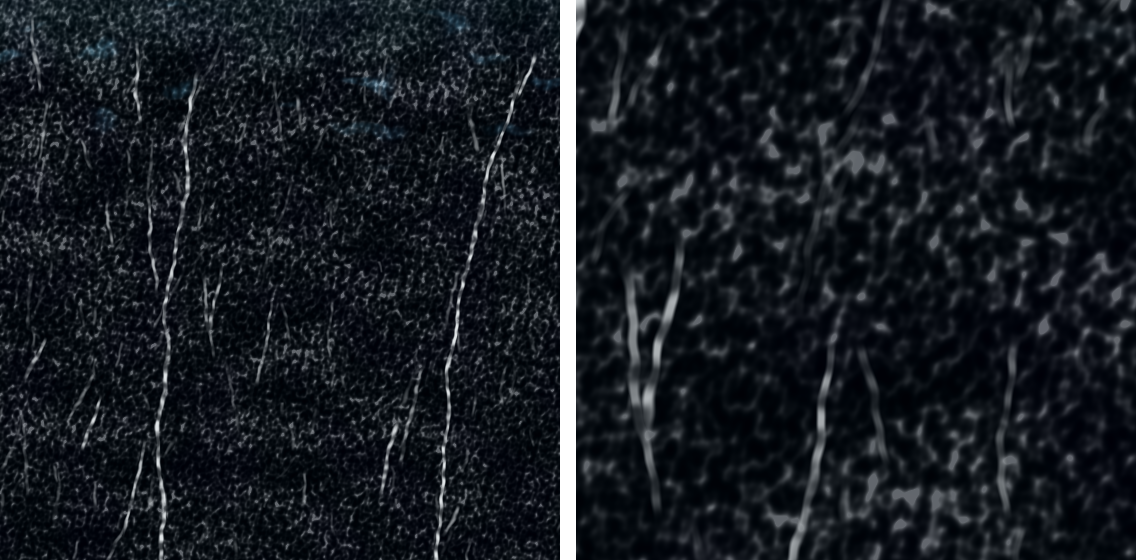
Left, the full canvas; right, a detail of the centre.
A WebGL 1 fragment shader for this texture:

```glsl
precision highp float;
// Black marble: log-scaled gradient noise gives a dark blue speckle, with a
// teal haze near the top. Thin, broken white veins run mostly upright: two
// long curves plus layers of short bent strokes scattered on jittered grids.

uniform vec2 u_resolution;

vec2 hash2(vec2 p) {
  vec3 q = fract(p.xyx * vec3(0.1031, 0.1030, 0.0973));
  q += dot(q, q.yzx + 33.33);
  return fract((q.xx + q.yz) * q.zy);
}

float cornerSlope(vec2 cell, vec2 offset) {
  float angle = 6.2832 * hash2(cell + 211.0).x;
  return dot(vec2(cos(angle), sin(angle)), offset);
}

float gradientNoise(vec2 p) {
  vec2 i = floor(p), f = fract(p), e = vec2(1.0, 0.0);
  vec2 w = f * f * f * (f * (f * 6.0 - 15.0) + 10.0);
  float low = mix(cornerSlope(i, f), cornerSlope(i + e, f - e), w.x);
  float high = mix(cornerSlope(i + e.yx, f - e.yx), cornerSlope(i + 1.0, f - 1.0), w.x);
  return mix(low, high, w.y);
}

// Soft-edged line profile for a signed distance across the vein.
float stroke(float across, float halfWidth) {
  float soft = 0.0012 + 0.5 / u_resolution.y;
  return 1.0 - smoothstep(halfWidth - soft, halfWidth + soft, abs(across));
}

// Short bent strokes, at most one per grid cell.
float shortVeins(vec2 p, vec2 cellSize, float seed, float density, float halfWidth) {
  vec2 home = floor(p / cellSize);
  float veins = 0.0;
  for (int j = -1; j <= 1; j++) {
    for (int i = -1; i <= 1; i++) {
      vec2 id = home + vec2(float(i), float(j));
      vec2 jitter = hash2(id + seed);
      vec2 shape = hash2(id + seed + 17.0);
      vec2 look = hash2(id + seed + 41.0);
      vec2 d = p - (id + jitter) * cellSize;
      float lean = mix(-0.28, 0.58, shape.x);
      vec2 dir = vec2(sin(lean), cos(lean));
      float along = dot(d, dir) / (cellSize.y * mix(0.18, 0.5, shape.y));
      float bend = (jitter.x - 0.5) * 0.05 * cellSize.y * along * along;
      float across = dot(d, vec2(dir.y, -dir.x)) - bend;
      float ends = 1.0 - smoothstep(0.65, 1.0, abs(along));
      float strength = step(look.x, density) * mix(0.35, 1.0, look.y);
      veins = max(veins, strength * ends * stroke(across, halfWidth));
    }
  }
  return veins;
}

// Two long veins that sweep to the right as they rise.
float longVeins(vec2 p) {
  float veins = 0.0;
  for (int i = 0; i < 2; i++) {
    float k = float(i);
    float path = 0.285 + 0.495 * k + (0.09 + 0.11 * k) * p.y * p.y;
    path += 0.02 * gradientNoise(vec2(p.y * 5.0, 3.7 + 9.0 * k));
    float ends = 1.0 - smoothstep(0.82, 0.89, p.y);
    veins = max(veins, ends * stroke(p.x - path, 0.0033));
  }
  return veins;
}

void main() {
  vec2 p = gl_FragCoord.xy / u_resolution;

  // Speckle: two fine octaves, slightly slanted, over a broad mottling.
  vec2 slanted = vec2(p.x - 0.25 * p.y, p.y + 0.15 * p.x);
  float coarse = gradientNoise(slanted * vec2(88.0, 72.0));
  float fine = gradientNoise(slanted * vec2(155.0, 130.0) + 31.0);
  float mottle = gradientNoise(p * vec2(8.0, 15.0) + 5.0);
  float grain = 4.7 * (0.72 * coarse + 0.54 * fine + 0.36 * mottle);
  float haze = smoothstep(0.82, 1.0, p.y + 0.06 * mottle);
  grain = mix(grain, 0.6 * grain + 0.75, haze) + 0.25 * (p.y - 0.5);
  float light = 0.056 * exp(0.9 * min(grain, 2.2));

  // Flat teal patches, mostly in the upper part.
  vec2 patchPoint = p + 0.02 * vec2(mottle, gradientNoise(p * 18.0));
  float patches = smoothstep(0.27, 0.5, gradientNoise(patchPoint * vec2(8.0, 24.0) + 71.0));
  patches *= smoothstep(0.55, 0.92, p.y) * (0.65 + coarse);

  // Veins: wobble the point, then break the strokes into bright beads.
  vec2 q = p;
  q.x += 0.012 * gradientNoise(p * 11.0 + 13.0) + 0.004 * gradientNoise(p * 48.0);
  float beads = smoothstep(-0.35, 0.35, gradientNoise(p * vec2(45.0, 62.0) + 53.0));
  float veins = longVeins(q);
  veins = max(veins, shortVeins(q, vec2(0.15, 0.23), 3.0, 0.6, 0.0028));
  veins = max(veins, 0.6 * shortVeins(q, vec2(0.10, 0.14), 83.0, 0.5, 0.0024));
  veins = max(veins, 0.4 * shortVeins(q, vec2(0.05, 0.06), 151.0, 0.5, 0.0022));
  veins *= mix(0.25, 1.0, beads) * (1.0 - 0.5 * haze);

  // Cool tint, a little greener in the haze and bluer in the dark.
  vec3 color = vec3(light) + vec3(-0.02, 0.0, 0.02);
  color += vec3(0.004, -0.004, 0.008) * smoothstep(-0.1, 0.3, gradientNoise(p * 9.0 + 91.0));
  color += vec3(-0.015, 0.012, 0.015) * haze;
  color += vec3(0.10, 0.19, 0.23) * patches;
  color = mix(color, vec3(0.88, 0.90, 0.91), veins);
  gl_FragColor = vec4(clamp(color, 0.0, 1.0), 1.0);
}
```
